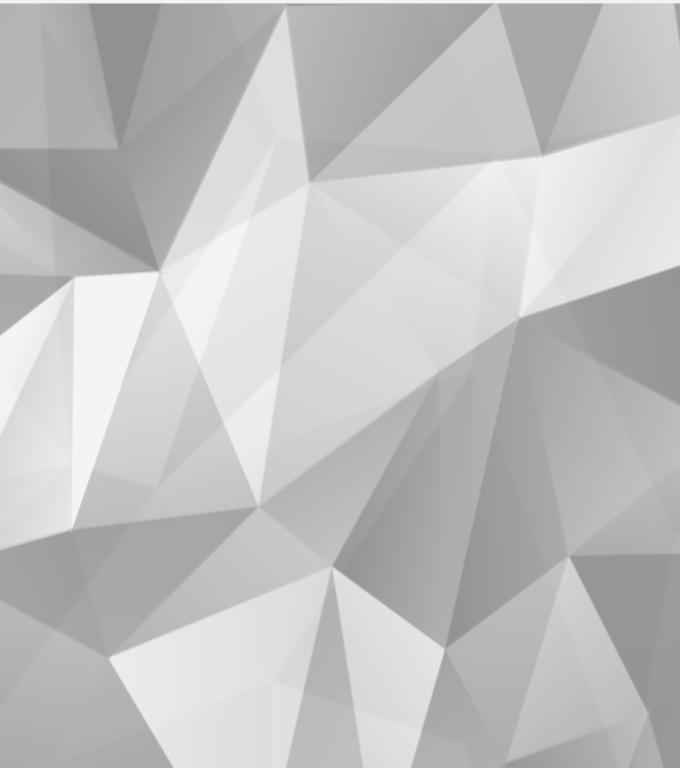
This background is drawn by a Shadertoy shader. Its source:

```glsl
// Crumpled grey low-poly relief: a jittered, rotated grid is cut into triangles.
// Each facet has a tone from broad lighting plus chance, with a linear gradient,
// and a faint second mesh lays translucent creases over the first.

float hash(vec2 p) {
    vec3 q = fract((p.xyx + 57.0) * 0.1031);
    q += dot(q, q.yzx + 33.33);
    return fract((q.x + q.y) * q.z);
}

float cross2(vec2 a, vec2 b) {
    return a.x * b.y - a.y * b.x;
}

float doubleArea(vec2 a, vec2 b, vec2 c) {
    return cross2(b - a, c - a);
}

// Displaced grid corner
vec2 corner(vec2 cell, float seed) {
    vec2 jitter = vec2(hash(cell + seed), hash(cell.yx + seed + 31.0)) - 0.5;
    return cell + 0.72 * jitter;
}

// Broad illumination: a rising bright band and a softer pool below it
float lighting(vec2 pos) {
    float band = (pos.y - 0.47 - 0.4 * pos.x) / 0.19;
    vec2 pool = (pos - vec2(0.43, 0.12)) / vec2(0.25, 0.15);
    return max(exp(-band * band), 0.8 * exp(-dot(pool, pool)));
}

// Adds one soft-edged triangle: x collects weighted tone, y collects weight
void addFacet(vec2 p, vec2 a, vec2 b, vec2 c, float id, mat2 toCanvas,
              float lightShare, float pixel, inout vec2 sum) {
    vec3 sides = vec3(doubleArea(b, c, p), doubleArea(c, a, p), doubleArea(a, b, p));
    vec3 edges = sides / vec3(distance(b, c), distance(c, a), distance(a, b));
    float inside = min(edges.x, min(edges.y, edges.z));
    float softness = max(pixel, mix(0.009, 0.025, pow(fract(id * 29.0), 4.0)));
    if (inside < -softness) return;

    vec3 weights = clamp(sides / max(doubleArea(a, b, c), 0.001), 0.0, 1.0);
    vec3 cornerShade = fract(id * vec3(17.0, 43.0, 71.0)) - 0.5;
    float light = lighting(toCanvas * (a + b + c) / 3.0);
    float tone = mix(id, light, lightShare) + 0.32 * dot(weights, cornerShade);
    float cover = smoothstep(-softness, softness, inside);
    sum += vec2(tone, 1.0) * cover;
}

// Facet tone of a whole mesh at a canvas position
float mesh(vec2 pos, mat2 toMesh, float seed, float lightShare) {
    vec2 p = toMesh * pos;
    mat2 toCanvas = inverse(toMesh);
    float pixel = length(toMesh[0]) / iResolution.y;
    vec2 sum = vec2(0.0);
    for (int j = -1; j <= 1; j++)
    for (int i = -1; i <= 1; i++) {
        vec2 cell = floor(p) + vec2(i, j);
        vec2 a = corner(cell, seed);
        vec2 b = corner(cell + vec2(1, 0), seed);
        vec2 c = corner(cell + vec2(1, 1), seed);
        vec2 d = corner(cell + vec2(0, 1), seed);
        float id1 = hash(cell * 2.0 + seed + 7.0);
        float id2 = hash(cell * 2.0 + seed + vec2(8.0, 19.0));

        // Cut along the diagonal that leaves the fuller triangles
        float cutAC = min(doubleArea(a, b, c), doubleArea(a, c, d));
        float cutBD = min(doubleArea(a, b, d), doubleArea(b, c, d));
        if (cutAC > cutBD) {
            addFacet(p, a, b, c, id1, toCanvas, lightShare, pixel, sum);
            addFacet(p, a, c, d, id2, toCanvas, lightShare, pixel, sum);
        } else {
            addFacet(p, a, b, d, id1, toCanvas, lightShare, pixel, sum);
            addFacet(p, b, c, d, id2, toCanvas, lightShare, pixel, sum);
        }
    }
    return sum.x / max(sum.y, 0.001);
}

mat2 rotation(float angle) {
    return mat2(cos(angle), sin(angle), -sin(angle), cos(angle));
}

void mainImage(out vec4 fragColor, in vec2 fragCoord) {
    vec2 pos = fragCoord / iResolution.y;

    // Main relief, taller than wide with rows rising to the right
    mat2 stretch = mat2(4.7, 0.0, 0.0, 3.9);
    float relief = mesh(pos, rotation(-0.34) * stretch, 3.0, 0.62);

    // Upright overlay of faint creases
    float veil = mesh(pos, mat2(3.6, 0.0, 0.0, 2.6), 40.0, 0.0);

    // Contrast, then the grey range
    float tone = 0.53 + 1.15 * (relief - 0.45) + 0.11 * (veil - 0.5);
    float grey = mix(0.53, 0.955, clamp(tone, 0.09, 1.0));

    // Pale rim along the top
    float rim = smoothstep(0.9945, 0.9965, pos.y);
    grey = mix(grey, 0.95, rim);
    fragColor = vec4(grey * vec3(1.0, 1.0, 0.998), 1.0);
}
```
